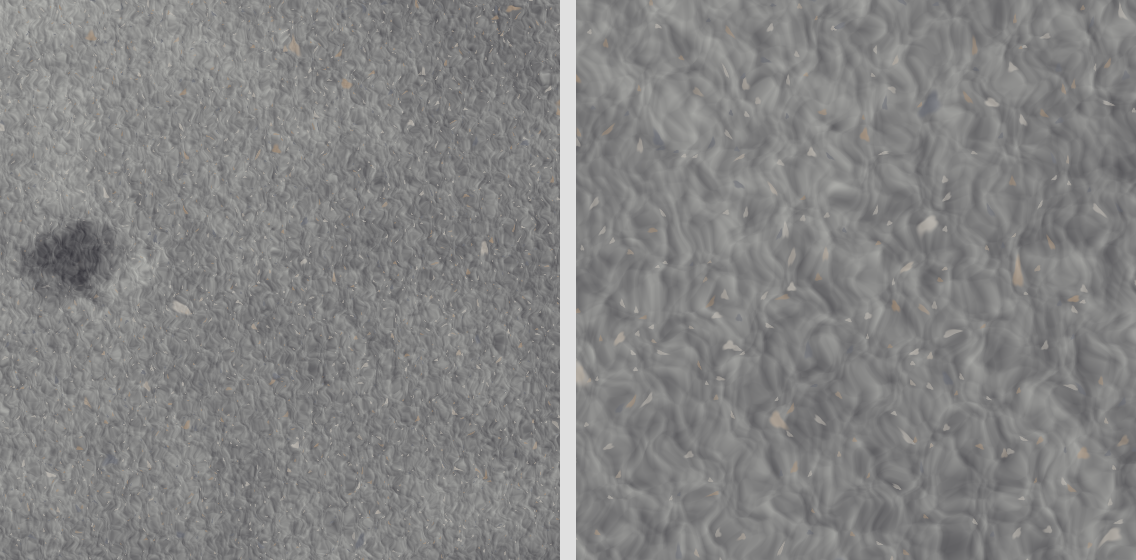
Left, the full canvas; right, a detail of the centre.
Reproduce this texture procedurally as a WebGL 1 fragment shader.

```glsl
precision highp float;
uniform vec2 u_resolution;

const vec3 PALE_STONE = vec3(0.73, 0.71, 0.68);
const vec3 TAN_STONE = vec3(0.64, 0.56, 0.48);
const vec3 SLATE_STONE = vec3(0.43, 0.44, 0.47);
const float ASPHALT_TONE = 0.505;

vec2 hash2(vec2 p) {
  vec3 q = fract(p.xyx * vec3(0.1031, 0.1030, 0.0973));
  q += dot(q, q.yzx + 33.33);
  return fract((q.xx + q.yz) * q.zy);
}

vec2 rotate(vec2 p, float angle) {
  float c = cos(angle), s = sin(angle);
  return vec2(c * p.x + s * p.y, c * p.y - s * p.x);
}

float smoothNoise(vec2 p) {
  vec2 i = floor(p), f = fract(p);
  f = f * f * (3.0 - 2.0 * f);
  float low = mix(hash2(i).x, hash2(i + vec2(1.0, 0.0)).x, f.x);
  float high = mix(hash2(i + vec2(0.0, 1.0)).x, hash2(i + 1.0).x, f.x);
  return mix(low, high, f.y);
}

float layeredNoise(vec2 p) {
  float sum = 0.0, weight = 0.5;
  for (int i = 0; i < 4; i++) {
    sum += weight * smoothNoise(p);
    p = rotate(p, 0.6) * 2.03 + 17.0;
    weight *= 0.5;
  }
  return sum;
}

// Rounded cellular grains: high at each cell centre, low in the gaps
float grainHeight(vec2 p) {
  vec2 cell = floor(p);
  float nearest = 2.0;
  for (int y = -1; y <= 1; y++) {
    for (int x = -1; x <= 1; x++) {
      vec2 id = cell + vec2(float(x), float(y));
      vec2 d = id + hash2(id) - p;
      nearest = min(nearest, dot(d, d));
    }
  }
  return 1.0 - nearest;
}

float surfaceHeight(vec2 p) {
  vec2 q = p * vec2(1.0, 0.8);
  return grainHeight(q * 43.0) + 0.6 * grainHeight(q * 88.0 + 31.0)
       + 0.35 * grainHeight(q * 170.0 + 57.0);
}

// Scattered uneven ellipses; returns coverage and a random id
vec2 scatterStones(vec2 p, float scale, float density, float minSize, float maxSize) {
  vec2 q = p * scale, cell = floor(q), stone = vec2(0.0);
  for (int y = -1; y <= 1; y++) {
    for (int x = -1; x <= 1; x++) {
      vec2 id = cell + vec2(float(x), float(y));
      vec2 kind = hash2(id + 71.0), form = hash2(id + 139.0);
      vec2 d = rotate(q - id - hash2(id + scale), (form.x - 0.5) * 2.4);
      d.x *= 1.1 + form.y;
      float wobble = 1.0 + 0.22 * sin(3.0 * atan(d.y, d.x + 1e-5) + 6.28 * form.x);
      float radius = mix(minSize, maxSize, form.y * form.y) * wobble;
      float cover = 1.0 - smoothstep(0.65 * radius, 1.25 * radius, length(d));
      cover *= step(kind.x, density);
      if (cover > stone.x) stone = vec2(cover, kind.y);
    }
  }
  return stone;
}

vec3 addStones(vec3 base, vec2 stone, float opacity, float shade) {
  vec3 color = mix(PALE_STONE, TAN_STONE, smoothstep(0.35, 0.65, stone.y));
  color = mix(color, SLATE_STONE, step(0.8, stone.y));
  return mix(base, color + shade, stone.x * opacity);
}

// Distance from the worn pit, about 1 at its ragged edge
float pitDistance(vec2 p) {
  vec2 d = rotate(p - vec2(0.135, 0.535), 0.35) / vec2(0.11, 0.08);
  return length(d) + 1.1 * (layeredNoise(p * 22.0) - 0.47);
}

void main() {
  vec2 uv = gl_FragCoord.xy / u_resolution;
  vec2 warp = vec2(smoothNoise(uv * 60.0), smoothNoise(uv * 60.0 + 41.0)) - 0.5;
  vec2 p = uv + 0.012 * warp;

  // Relief lit from the upper right
  vec2 lightStep = vec2(0.0027, 0.0013);
  float relief = surfaceHeight(p) - surfaceHeight(p + lightStep);

  // Broad light, worn patches and fine grit
  float cornerGlow = 1.0 - smoothstep(0.0, 0.8, length(uv - vec2(0.0, 1.0)));
  float tone = ASPHALT_TONE + 0.07 * cornerGlow - 0.02 * (uv.x - 0.5);
  tone += 0.13 * (layeredNoise(uv * 9.0) - 0.47);
  tone += 0.12 * (smoothNoise(p * vec2(145.0, 115.0)) - 0.5);
  tone += 0.21 * relief;

  // Dark pit with a pale lip at its lower right
  float pit = pitDistance(uv);
  float hollow = 1.0 - smoothstep(0.4, 1.15, pit);
  float lipSide = smoothstep(0.0, 0.09, dot(uv - vec2(0.135, 0.535), vec2(0.5, -0.85)));
  float lip = lipSide * (1.0 - smoothstep(0.0, 0.25, abs(pit - 1.15)));
  tone += 0.06 * lip - 0.2 * hollow;

  vec3 color = vec3(tone) + vec3(0.0, -0.01, 0.07) * (ASPHALT_TONE - tone);

  // Exposed stones from grit to pebbles
  float clear = 1.0 - 0.9 * hollow;
  float shade = 0.12 * relief;
  color = addStones(color, scatterStones(p, 85.0, 0.33, 0.13, 0.32), 0.6 * clear, shade);
  color = addStones(color, scatterStones(p, 26.0, 0.2, 0.08, 0.22), 0.75 * clear, shade);
  color = addStones(color, scatterStones(p, 8.0, 0.2, 0.06, 0.15), 0.8 * clear, shade);

  gl_FragColor = vec4(clamp(color, 0.0, 1.0), 1.0);
}
```
